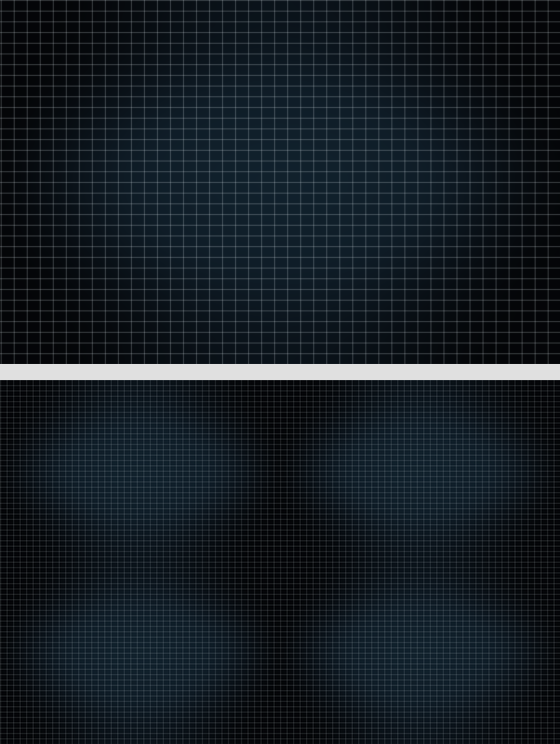
Top: one tile. Bottom: repeated 2 by 2.
Write a Shadertoy shader that draws this pattern.

```glsl
// Fine pale grid of 43 by 34 cells over a dark blue glow that fades to black.

const float PI = 3.14159;

// Soft elliptical glow; vertical profile levels out at the edges so it wraps.
vec3 glowColor(vec2 uv) {
    vec2 p = uv - 0.5;
    float r = length(vec2(2.0 * p.x, 0.72 * sin(PI * p.y)));
    vec3 teal = vec3(0.065, 0.128, 0.172);
    vec3 navy = vec3(0.052, 0.098, 0.138);
    vec3 black = vec3(0.015, 0.021, 0.030);
    vec3 glow = mix(teal, navy, smoothstep(0.0, 1.0, r));
    return mix(glow, black, smoothstep(0.45, 1.1, r));
}

// Strength of the vertical (x) and horizontal (y) lines, with soft profiles.
vec2 gridStrength(vec2 uv, float aspect, float pixel) {
    vec2 cells = vec2(43.0, 34.0);
    vec2 offset = vec2(0.09, -0.04);
    vec2 toLine = abs(fract(uv * cells - offset + 0.5) - 0.5);
    vec2 dist = toLine * vec2(aspect, 1.0) / cells;

    // On small canvases the line widens to a pixel and fades to compensate
    float width = 0.0019;
    float softWidth = max(width, 0.6 * pixel);
    vec2 d = dist / softWidth;
    return exp(-d * d) * width / softWidth;
}

void mainImage(out vec4 fragColor, in vec2 fragCoord) {
    vec2 uv = fragCoord / iResolution.xy;
    float aspect = iResolution.x / iResolution.y;
    vec3 color = glowColor(uv);

    // Translucent lines, brighter where they cross
    vec2 lines = 0.19 * gridStrength(uv, aspect, 1.0 / iResolution.y);
    float ink = 1.0 - (1.0 - lines.x) * (1.0 - lines.y);
    color = mix(color, vec3(0.90, 0.94, 0.96), ink);

    fragColor = vec4(color, 1.0);
}
```
